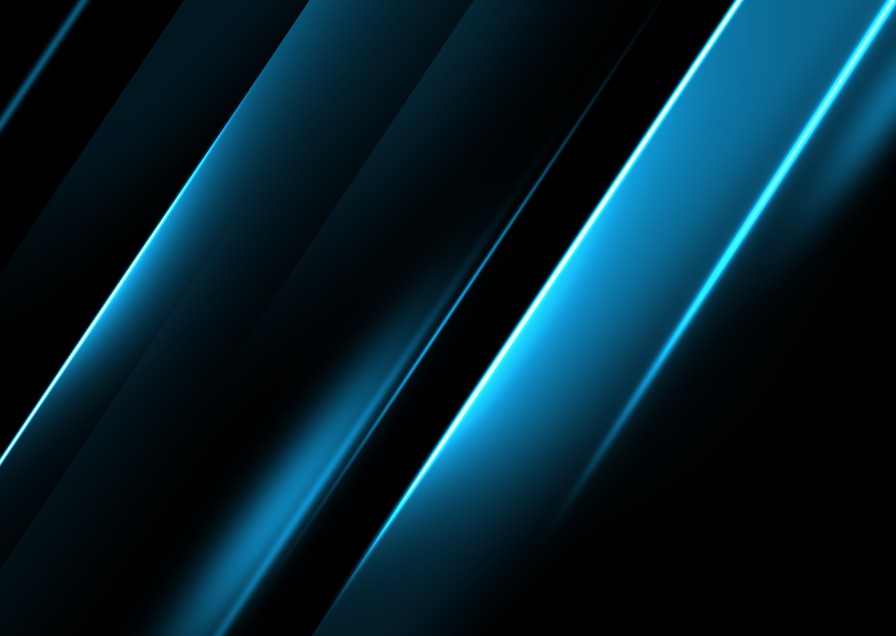
Write a Shadertoy shader that draws this background.

```glsl
// Slanted glass panels with glowing rims and light streaks on black.
// A skewed coordinate turns every slanted edge into a constant "across" value;
// light is summed as one scalar and mapped to a black-blue-cyan-white ramp.

const float SLANT = 0.67;          // horizontal run per unit of height
const vec3 BLUE  = vec3(0.07, 0.69, 0.97);
const vec3 CYAN  = vec3(0.14, 0.97, 1.00);
const vec3 WHITE = vec3(0.93, 1.00, 1.00);

// Where each edge or streak meets the bottom, in canvas heights
const float CORNER_STREAK = -0.538;
const float DIM_PANEL     = -0.381;
const float LEFT_RIM      = -0.184;
const float INNER_PANEL   = -0.070;
const float UPPER_PANEL   =  0.074;
const float SOFT_STREAK   =  0.3425;
const float FINE_STREAK   =  0.367;
const float MAIN_RIM      =  0.489;
const float BRIGHT_STREAK =  0.742;

float pixel;

float bell(float x, float width) {
    return exp(-x * x / (width * width));
}

// Bell with separate widths below and above zero
float skewBell(float x, float below, float above) {
    return bell(x, x < 0.0 ? below : above);
}

// Thin line that keeps its energy when narrower than a pixel
float streak(float d, float width) {
    float w = max(width, 0.75 * pixel);
    return bell(d, w) * width / w;
}

float inside(float d) {
    return smoothstep(-0.6 * pixel, 0.6 * pixel, d);
}

float fadeOut(float a, float b, float x) {
    return 1.0 - smoothstep(a, b, x);
}

float leftPanels(float u, float v) {
    // Dim panel behind the left rim
    float d = u - DIM_PANEL;
    float light = 0.125 * inside(d) * inside(LEFT_RIM - u)
                * smoothstep(0.38, 0.85, v) * fadeOut(0.08, 0.3, d + 0.25 * (1.0 - v));

    // Lit panel with its hot spot and rim
    d = u - LEFT_RIM;
    float s = max(d, 0.0);
    float fill = 0.33 * smoothstep(0.35, 1.0, v) * exp(-s / 0.2)
               + 0.13 * exp(-s / 0.1) * smoothstep(-0.2, 0.3, v)
               + 0.95 * skewBell(v - 0.53, 0.16, 0.24) * exp(-s / 0.05);
    light += fill * inside(d) * fadeOut(0.2, 0.5, d);
    light += 2.1 * streak(d - 0.001, 0.0033) * fadeOut(0.42, 0.92, v);

    // Faint overlapping panels
    d = u - INNER_PANEL;
    light += 0.06 * inside(d) * bell(d, 0.13) * fadeOut(0.3, 0.8, v);
    d = u - UPPER_PANEL;
    light += 0.13 * inside(d) * bell(d, 0.15) * smoothstep(0.3, 0.95, v);

    // Corner streak
    return light + 0.5 * streak(u - CORNER_STREAK, 0.008);
}

float centreStreaks(float u, float v) {
    float cloud = 0.72 * skewBell(u - 0.31 - 0.03 * (v - 0.2), 0.06, 0.045)
                * skewBell(v - 0.2, 0.24, 0.27);
    float soft = 0.38 * streak(u - SOFT_STREAK, 0.009) * skewBell(v - 0.2, 0.5, 0.34);
    float fine = 0.85 * streak(u - FINE_STREAK, 0.0035)
               * skewBell(v - 0.48, 0.2, 0.3);
    return cloud + soft + fine;
}

float mainPanel(float u, float v) {
    float d = u - MAIN_RIM;
    float s = max(d, 0.0);
    float reach = mix(0.3, 0.45, v);
    float fill = (0.15 + 0.4 * smoothstep(0.0, 0.9, v)) * fadeOut(0.3 * reach, reach, s)
               + 0.95 * skewBell(v - 0.37, 0.18, 0.42) * exp(-s / 0.1);
    float light = fill * inside(d);

    // White rim
    light += 2.0 * streak(d - 0.001, 0.0055) * smoothstep(0.0, 0.4, v);

    // Bright streak with a narrow halo, and the glow at the right border
    float b = u - BRIGHT_STREAK + 0.025 * (v - 0.6);
    float along = smoothstep(0.12, 0.72, v);
    light += along * (1.25 * streak(b, 0.0085) + 0.18 * bell(b, 0.022));
    light += 0.5 * bell(u - 0.835, 0.045) * skewBell(v - 0.86, 0.19, 0.14);
    return light;
}

vec3 ramp(float light) {
    vec3 colour = BLUE * min(light, 1.0);
    colour = mix(colour, CYAN, smoothstep(0.85, 1.35, light));
    return mix(colour, WHITE, smoothstep(1.4, 2.1, light));
}

void mainImage(out vec4 fragColor, in vec2 fragCoord) {
    pixel = 1.0 / iResolution.y;
    vec2 p = fragCoord / iResolution.y;
    p.x *= 1.4066 * iResolution.y / iResolution.x;   // keep the layout on any aspect
    float across = p.x - SLANT * p.y;
    float light = leftPanels(across, p.y) + centreStreaks(across, p.y) + mainPanel(across, p.y);
    fragColor = vec4(ramp(light), 1.0);
}
```
